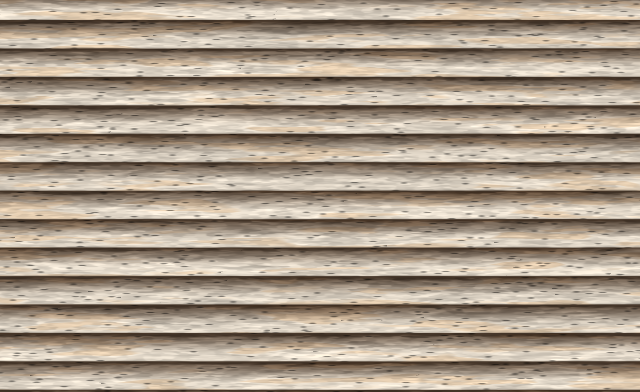
This texture is drawn by a Shadertoy shader. Its source:

```glsl
#define SLATS 13.78
#define TOP_OFFSET 0.28
#define GRAIN_DEPTH 0.34
#define PORE_DEPTH 0.42
#define GROOVE vec3(0.27, 0.21, 0.16)
#define SHADE vec3(0.45, 0.385, 0.325)
#define FACE vec3(0.895, 0.855, 0.795)
#define TAN vec3(0.77, 0.66, 0.53)

vec3 hash3(vec2 cell) {
    vec3 h = vec3(dot(cell, vec2(127.1, 311.7)),
                  dot(cell, vec2(269.5, 183.3)),
                  dot(cell, vec2(419.2, 371.9)));
    return fract(sin(h) * 4375.85);
}

// Soft cellular noise: x = blended tone of nearby cells, y = distance to nearest pore
vec2 cellular(vec2 p, float poreShare) {
    vec2 base = floor(p), f = p - base;
    float sum = 0.0, weight = 0.0, pore = 4.0;
    for (int j = -1; j <= 1; j++)
    for (int i = -1; i <= 1; i++) {
        vec2 o = vec2(i, j);
        vec3 h = hash3(base + o);
        vec2 d = o + h.xy - f;
        float w = exp(-6.0 * dot(d, d));
        sum += w * h.z;
        weight += w;
        if (h.z < poreShare) pore = min(pore, length(d));
    }
    return vec2(sum / weight, pore);
}

// Slow drift along the boards, about -1 to 1
float drift(vec2 p) {
    return 0.5 * sin(p.x * 0.43 + p.y * 1.9)
         + 0.3 * sin(p.x * 1.07 - p.y * 3.1 + 1.3)
         + 0.2 * sin(p.x * 2.31 + p.y * 4.7 + 4.1);
}

void mainImage(out vec4 fragColor, in vec2 fragCoord) {
    // Slat coordinates: t runs from the top of a slat (0) to its lower lip (1)
    vec2 p = fragCoord / iResolution.y * SLATS;
    float s = SLATS - p.y + TOP_OFFSET;
    float id = floor(s), t = fract(s);
    float pixel = SLATS / iResolution.y;
    vec3 vary = hash3(vec2(id, 7.0)) - 0.5;
    vec2 q = vec2(p.x + 37.0 * vary.x, t + id * 1.37);

    // Wood fibres at three scales
    float broad = cellular(q * vec2(0.38, 5.0), 0.0).x - 0.5;
    float fibre = cellular(q * vec2(0.95, 13.0) + 31.0, 0.0).x - 0.5;
    float fine = cellular(q * vec2(3.2, 21.0) + 67.0, 0.0).x - 0.5;
    float grain = 0.35 * broad + 0.6 * fibre + 0.5 * fine;
    float wander = drift(q);

    // Shading from the overhanging slat down to the lit face
    float lit = t + 0.09 * grain + 0.02 * wander + 0.05 * vary.y;
    vec3 col = mix(GROOVE, SHADE, smoothstep(0.03, 0.17, lit));
    col = mix(col, FACE, smoothstep(0.08, 0.72, lit));

    // Warm streaks and fibre contrast
    float streak = smoothstep(0.08, 0.34, broad + 0.5 * fibre + 0.05 * wander);
    col = mix(col, col * TAN / FACE, 0.6 * streak);
    col *= 1.0 + GRAIN_DEPTH * grain + 0.02 * wander + 0.05 * vary.z;

    // Short dark pores, gathered in patches
    float patchShare = 0.07 + 0.09 * smoothstep(0.0, 0.8, wander);
    float pore = cellular(q * vec2(2.6, 14.0) + 113.0, patchShare).y;
    col *= 1.0 - PORE_DEPTH * (1.0 - smoothstep(0.12, 0.5, pore));

    // Rounded lower lip and crisp edge into the groove
    col *= 1.0 - 0.1 * smoothstep(0.91, 0.98, t);
    float edge = 0.99 + 0.012 * fibre;
    col = mix(col, GROOVE, smoothstep(edge - pixel, edge + 0.5 * pixel, t));

    fragColor = vec4(clamp(col, 0.0, 1.0), 1.0);
}
```
